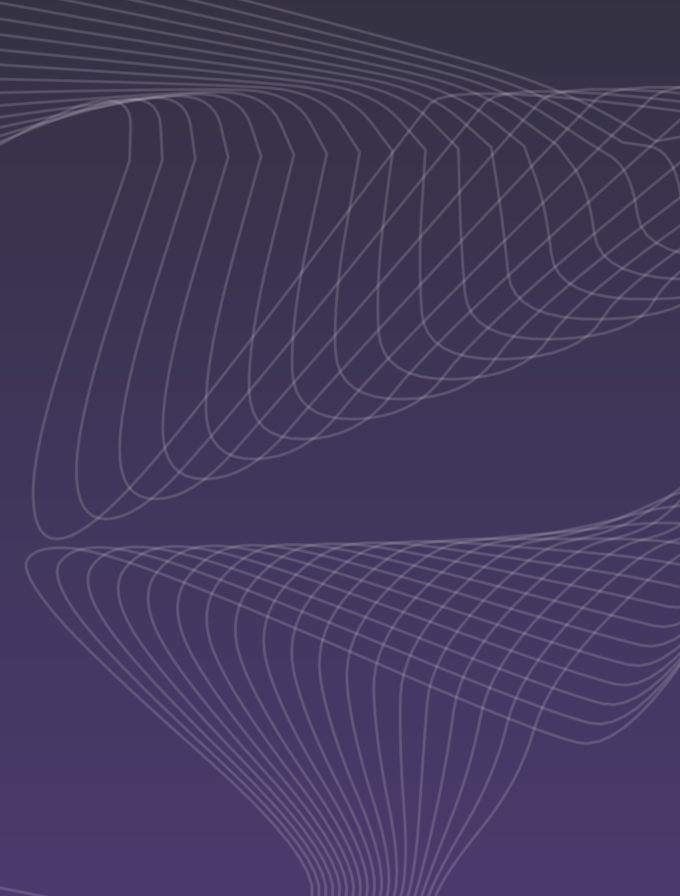
This background is drawn by a WebGL 2 fragment shader. Its source:

```glsl
#version 300 es
precision highp float;
// Two meshes of fine blended curves over a dusky violet gradient.

#define CANVAS_HEIGHT 768.0
#define UPPER_CURVES 17
#define LOWER_CURVES 19
#define CURVE_STEPS 8
#define HALF_WIDTH 1.2
#define SOFTNESS 1.0
#define LINE_ALPHA 0.19
#define LINE_COLOR vec3(0.86, 0.84, 0.88)
#define TOP_COLOR vec3(0.206, 0.194, 0.262)
#define MIDDLE_COLOR vec3(0.248, 0.210, 0.350)
#define BOTTOM_COLOR vec3(0.292, 0.228, 0.425)

uniform vec2 u_resolution;
out vec4 fragColor;

// Spline controls: xy on the first curve of a mesh, zw on its last.
// A repeated control makes a sharp corner.
const int UPPER_NODES = 12;
const vec4 upperNodes[UPPER_NODES] = vec4[UPPER_NODES](
    vec4(-205, 245, -469, -176),
    vec4(45, 95, 373, 42),
    vec4(113, 80, 484, 78),
    vec4(111, 138, 562, 121),
    vec4(111, 138, 562, 121),
    vec4(30, 372, 614, 112),
    vec4(27, 462, 627, 190),
    vec4(70, 462, 828, 186),
    vec4(152, 375, 834, 135),
    vec4(352, 110, 1080, 94),
    vec4(385, 68, 1185, 36),
    vec4(800, 125, 1600, 93));

const int LOWER_NODES = 10;
const vec4 lowerNodes[LOWER_NODES] = vec4[LOWER_NODES](
    vec4(262, 800, 365, 790),
    vec4(273, 735, 380, 750),
    vec4(75, 560, 445, 670),
    vec4(17, 490, 470, 582),
    vec4(30, 469, 580, 470),
    vec4(80, 470, 640, 455),
    vec4(200, 515, 655, 420),
    vec4(460, 628, 658, 328),
    vec4(530, 645, 728, 345),
    vec4(640, 490, 838, 190));

float segmentDistance(vec2 p, vec2 a, vec2 b) {
    vec2 pa = p - a, ba = b - a;
    float h = clamp(dot(pa, ba) / max(dot(ba, ba), 1e-4), 0.0, 1.0);
    return length(pa - ba * h);
}

// Distance to a quadratic arc; arcs whose bounds are far away are skipped.
float arcDistance(vec2 p, vec2 a, vec2 b, vec2 c) {
    vec2 low = min(a, min(b, c)) - 5.0;
    vec2 high = max(a, max(b, c)) + 5.0;
    if (any(lessThan(p, low)) || any(greaterThan(p, high))) return 1e3;
    float d = 1e3;
    vec2 previous = a;
    for (int i = 1; i <= CURVE_STEPS; i++) {
        float t = float(i) / float(CURVE_STEPS);
        vec2 next = mix(mix(a, b, t), mix(b, c, t), t);
        d = min(d, segmentDistance(p, previous, next));
        previous = next;
    }
    return d;
}

// Control point of the curve at blend position t.
vec2 meshNode(bool upper, int index, float t) {
    vec4 node = upper ? upperNodes[index] : lowerNodes[index];
    return mix(node.xy, node.zw, t);
}

// Smooth spline: arcs join at the midpoints of the control polygon.
float curveDistance(vec2 p, bool upper, float t) {
    int count = upper ? UPPER_NODES : LOWER_NODES;
    vec2 a = meshNode(upper, 0, t);
    vec2 b = meshNode(upper, 1, t);
    float d = 1e3;
    for (int i = 2; i < count; i++) {
        vec2 c = meshNode(upper, i, t);
        d = min(d, arcDistance(p, 0.5 * (a + b), b, 0.5 * (b + c)));
        a = b;
        b = c;
    }
    return d;
}

vec3 addLine(vec3 color, float d, float pixel) {
    float blur = SOFTNESS * pixel;
    float cover = 1.0 - smoothstep(HALF_WIDTH - blur, HALF_WIDTH + blur, d);
    return mix(color, LINE_COLOR, LINE_ALPHA * cover);
}

void main() {
    float pixel = CANVAS_HEIGHT / u_resolution.y;
    vec2 p = vec2(gl_FragCoord.x, u_resolution.y - gl_FragCoord.y) * pixel;

    // Background gradient
    float depth = 2.0 * p.y / CANVAS_HEIGHT;
    vec3 color = mix(TOP_COLOR, MIDDLE_COLOR, min(depth, 1.0));
    color = mix(color, BOTTOM_COLOR, max(depth - 1.0, 0.0));

    // Curve meshes
    for (int i = 0; i < UPPER_CURVES; i++) {
        float t = float(i) / float(UPPER_CURVES - 1);
        color = addLine(color, curveDistance(p, true, t), pixel);
    }
    for (int i = 0; i < LOWER_CURVES; i++) {
        float t = float(i) / float(LOWER_CURVES - 1);
        color = addLine(color, curveDistance(p, false, t), pixel);
    }

    // Stray line in the lower left corner
    color = addLine(color, segmentDistance(p, vec2(-20, 757), vec2(50, 771)), pixel);

    fragColor = vec4(color, 1.0);
}
```
